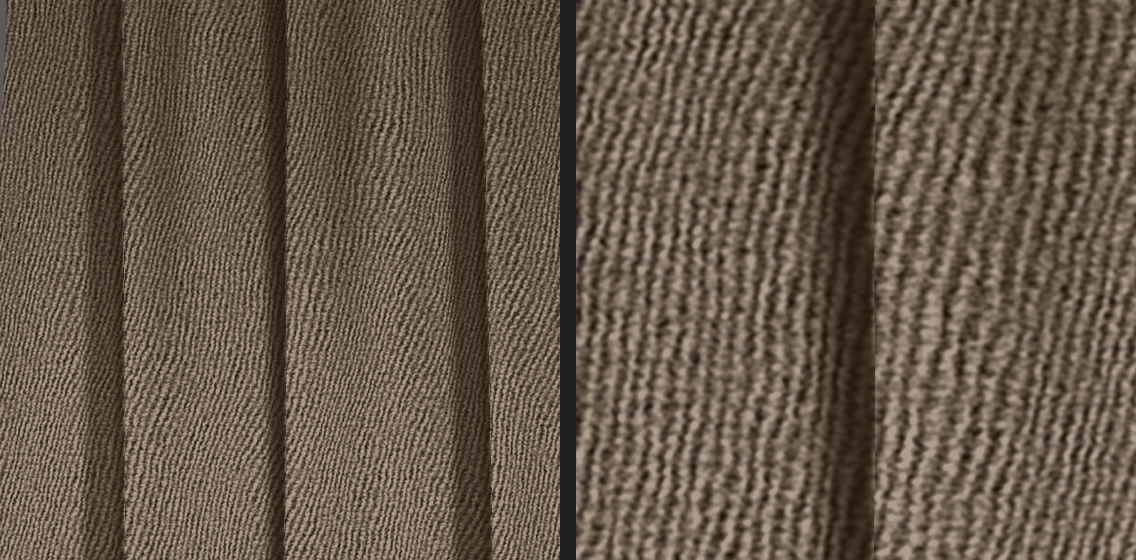
Left: the whole. Right: its middle third, enlarged.
Give the GLSL for this texture, as a three.js fragment shader.

```glsl
// Draws a hanging brown twill curtain with steep diagonal ribs and three dark vertical pleats.
varying vec2 vUv;

const float TAU = 6.28318;
const float RIB_COUNT = 88.0;
const float STITCH_COUNT = 118.0;
const vec3 DARK_THREAD = vec3(0.13, 0.082, 0.04);
const vec3 LIGHT_THREAD = vec3(0.62, 0.56, 0.50);
const vec3 WALL_GREY = vec3(0.36, 0.35, 0.34);

// Pleat edges at the top, and how far each edge drifts towards the hem
const vec3 PLEAT_LEFT = vec3(0.166, 0.476, 0.803);
const vec3 PLEAT_RIGHT = vec3(0.219, 0.513, 0.861);
const vec3 LEFT_DRIFT = vec3(-0.016, 0.006, 0.010);
const vec3 RIGHT_DRIFT = vec3(0.003, -0.005, 0.018);
const vec3 PLEAT_DEPTH = vec3(0.48, 0.66, 0.57);

float hash(float n) {
  return fract(sin(n * 12.989) * 43758.5);
}

vec2 gradient(vec2 cell) {
  float angle = TAU * fract(sin(dot(cell, vec2(127.1, 311.7))) * 43758.5);
  return vec2(cos(angle), sin(angle));
}

float gradientNoise(vec2 p) {
  vec2 cell = floor(p);
  vec2 f = fract(p);
  vec2 blend = f * f * f * (f * (f * 6.0 - 15.0) + 10.0);
  float a = dot(gradient(cell), f);
  float b = dot(gradient(cell + vec2(1.0, 0.0)), f - vec2(1.0, 0.0));
  float c = dot(gradient(cell + vec2(0.0, 1.0)), f - vec2(0.0, 1.0));
  float d = dot(gradient(cell + vec2(1.0, 1.0)), f - vec2(1.0, 1.0));
  return mix(mix(a, b, blend.x), mix(c, d, blend.x), blend.y);
}

float softBand(float x, float centre, float width) {
  float d = (x - centre) / width;
  return exp(-d * d);
}

// Light factor of a pleat, with a deep crease beside a brighter lip
float pleatLight(float x, float right, float cover, float depth) {
  float crease = softBand(x, right - 0.008, 0.010) * cover;
  float lip = softBand(x, right + 0.018, 0.016);
  return (1.0 - depth * cover) * (1.0 - 0.45 * crease) + 0.07 * lip;
}

// Broad light on the panels: brighter hem, shallow folds fading downwards
float panelLight(vec2 p) {
  float light = mix(1.15, 0.74, smoothstep(0.05, 1.1, p.y));
  float fade = smoothstep(0.15, 0.9, p.y);
  float hollows = softBand(p.x, 0.300, 0.030) + softBand(p.x, 0.615, 0.032);
  float swells = softBand(p.x, 0.375, 0.030) + softBand(p.x, 0.695, 0.030);
  light *= 1.0 + fade * (0.13 * swells - 0.22 * hollows);
  return light * (1.0 + 0.14 * gradientNoise(p * vec2(9.0, 1.6)));
}

// Twill height, about -1 in the gaps to 1 on the ribs
float twill(vec2 p, float shift) {
  float lean = 0.34 * p.y - 0.06 * p.y * p.y;
  float bend = 0.040 * gradientNoise(p * vec2(6.5, 3.2) + 3.7);
  float wobble = 0.0042 * gradientNoise(p * vec2(36.0, 26.0));
  float fray = 0.0030 * gradientNoise(p * vec2(95.0, 85.0) + 6.2);
  float rib = RIB_COUNT * (p.x - lean + bend + wobble + fray + shift);
  float jitter = 0.6 * gradientNoise(p * vec2(50.0, 65.0) + 8.3);
  float stitch = cos(TAU * (STITCH_COUNT * p.y + 0.5 * hash(floor(rib)) + jitter));
  float ridge = -cos(TAU * (rib + 0.05 * stitch));
  float worn = 0.86 + 0.6 * gradientNoise(p * vec2(30.0, 24.0) + 1.9);
  return ridge * worn + 0.28 * stitch * smoothstep(-0.7, 0.7, ridge);
}

float fibreGrain(vec2 p) {
  float fine = gradientNoise(p * vec2(225.0, 260.0));
  float coarse = gradientNoise(p * vec2(100.0, 140.0) + 5.1);
  return 0.75 * fine + 0.55 * coarse;
}

void main() {
  vec2 p = vUv;
  float drop = 1.0 - p.y;
  float sway = 0.005 * gradientNoise(vec2(p.y * 3.0, 2.4));

  // Fold shading, and the sideways shift of the weave across each fold
  float light = panelLight(p);
  float shift = 0.0;
  for (int i = 0; i < 3; i++) {
    float left = PLEAT_LEFT[i] + LEFT_DRIFT[i] * drop + sway;
    float right = PLEAT_RIGHT[i] + RIGHT_DRIFT[i] * drop + 0.5 * sway;
    float enter = smoothstep(left - 0.018, left + 0.010, p.x);
    float leave = smoothstep(right - 0.004, right + 0.003, p.x);
    light *= pleatLight(p.x, right, enter * (1.0 - leave), PLEAT_DEPTH[i]);
    shift += 0.007 * enter + 0.017 * step(right, p.x);
  }

  // Woven surface
  float tone = light * (0.61 + 0.355 * twill(p, shift) + 0.54 * fibreGrain(p));
  vec3 cloth = mix(DARK_THREAD, LIGHT_THREAD, clamp(tone, -0.06, 1.12));

  // Sliver of wall beside the upper left hem
  float hem = 0.013 * smoothstep(0.65, 1.0, p.y) - 0.002;
  float wall = 1.0 - smoothstep(hem - 0.002, hem + 0.002, p.x);
  gl_FragColor = vec4(mix(cloth, WALL_GREY, wall), 1.0);
}
```
